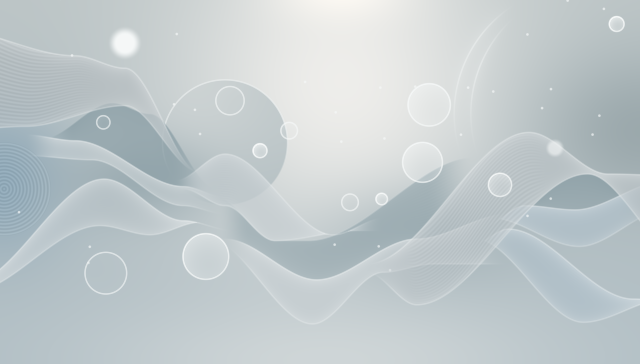
Reproduce this background procedurally as a Shadertoy shader.

```glsl
// Pale abstract background: sheer woven ribbons, glassy bubbles and soft light.
// Each ribbon lies between two smooth curves; bubbles are shaded discs and
// specks are hashed. The canvas is 7.68 units wide, y pointing up.

const vec3 WHITE = vec3(.96, .97, .97);
const vec3 SHADE = vec3(.53, .61, .64);
const vec3 SILVER = vec3(.77, .8, .815);
const vec3 BLUE = vec3(.67, .74, .785);

// Centre, radius, fill strength
const vec4 BUBBLES[12] = vec4[](
    vec4(2.76, 3.16, .17, .05), vec4(1.27, 1.09, .25, .04), vec4(2.47, 1.29, .275, .4),
    vec4(5.15, 3.11, .255, .4), vec4(5.07, 2.42, .24, .4), vec4(6, 2.15, .14, .4),
    vec4(3.47, 2.8, .1, .2), vec4(4.2, 1.94, .1, .1), vec4(1.24, 2.9, .08, .1),
    vec4(3.12, 2.56, .085, .6), vec4(4.58, 1.98, .07, .5), vec4(7.4, 4.08, .09, .6));

float hash(vec2 c) { return fract(sin(dot(c, vec2(127.1, 311.7))) * 43758.5); }

// Soft oval of colour; tint.a is its strength
vec3 haze(vec3 col, vec2 p, vec2 centre, vec2 size, vec4 tint) {
    vec2 d = (p - centre) / size;
    return mix(col, tint.rgb, tint.a * exp(-dot(d, d)));
}

// Smooth curve through four turning points at x = k with heights h
float curve(float x, vec4 k, vec4 h) {
    float y = mix(h.x, h.y, smoothstep(k.x, k.y, x));
    y = mix(y, h.z, smoothstep(k.y, k.z, x));
    return mix(y, h.w, smoothstep(k.z, k.w, x));
}

// Approximate signed distance above a curve
float above(vec2 p, vec4 k, vec4 h) {
    float y = curve(p.x, k, h);
    float slope = (curve(p.x + .01, k, h) - y) / .01;
    return (p.y - y) / sqrt(1. + slope * slope);
}

float stroke(float d, float px) { return 1. - smoothstep(.002, .002 + 1.2 * px, abs(d)); }

// Translucent band with bright edges and fine threads
vec3 ribbon(vec3 col, vec2 p, float px, vec4 kt, vec4 ht, vec4 kb, vec4 hb,
    vec3 tint, float opacity, float weave) {
    float top = above(p, kt, ht), low = above(p, kb, hb);
    float ends = smoothstep(kt.x, kt.x + .4, p.x) * (1. - smoothstep(kt.w - .6, kt.w, p.x));
    float inside = smoothstep(-px, px, -top) * smoothstep(-px, px, low) * ends;
    float thick = max(low - top, .02), v = clamp(low / thick, 0., 1.);
    float threads = cos(6.2832 * (v * 22. + .6 * sin(p.x * 5.)));
    threads *= 1. - smoothstep(.2, .5, 22. * px / thick);
    col = mix(col, tint, inside * opacity * (.7 + .3 * v));
    col += inside * weave * .034 * threads;
    float sheen = exp(-abs(top) / .09) + .7 * exp(-abs(low) / .07);
    float rim = (.5 * stroke(top, px) + .4 * stroke(low, px) * step(top, 0.)) * ends;
    return mix(col, WHITE, min(inside * weave * .45 * sheen + rim * (.1 + .6 * weave), .9));
}

vec3 bubble(vec3 col, vec2 p, float px, vec4 b, float rim) {
    vec2 q = (p - b.xy) / b.z;
    float d = (length(q) - 1.) * b.z;
    float light = b.w * (.55 + .45 * dot(q, vec2(-.4, .6)) + .4 * dot(q, q));
    light *= 1. - smoothstep(-px, px, d);
    return mix(col, WHITE, clamp(light + rim * stroke(d, px), 0., 1.));
}

vec3 backdrop(vec2 p) {
    vec3 col = mix(vec3(.685, .74, .765), vec3(.735, .77, .775), p.y / 4.38);
    col = haze(col, p, vec2(3.9, 0), vec2(3, .8), vec4(.82, .845, .85, .85));
    col = haze(col, p, vec2(4.1, 3.4), vec2(2, 2.1), vec4(.92, .92, .91, 1.06));
    col = haze(col, p, vec2(4.1, 4.5), vec2(.8, .4), vec4(1, .985, .96, .9));
    col = haze(col, p, vec2(0, 2.2), vec2(.8, .9), vec4(.53, .64, .71, .8));
    col = haze(col, p, vec2(1.7, 2.2), vec2(.9, .5), vec4(SHADE, .6));
    col = haze(col, p, vec2(5.2, 1.5), vec2(1.2, .6), vec4(SHADE, .45));
    return haze(col, p, vec2(7.7, 2.8), vec2(1.2, .9), vec4(.58, .635, .65, .8));
}

void mainImage(out vec4 fragColor, in vec2 fragCoord) {
    float px = 7.68 / iResolution.x;
    vec2 p = fragCoord * px;
    vec3 col = backdrop(p);

    // Shaded disc, ringed disc and fine arcs
    float disc = length(p - vec2(2.7, 2.66)) - .75;
    col = mix(col, SHADE, .4 * (1. - smoothstep(-px, px, disc)) * smoothstep(1.9, 3.6, p.x));
    col = mix(col, WHITE, .5 * stroke(disc, px) * smoothstep(2.2, 2.9, p.y));
    float ring = length(p - vec2(.05, 2.1));
    col += .03 * cos(ring * 150.) * (1. - smoothstep(.55, .57, ring));
    for (float i = 0.; i < 2.; i++) {
        float arc = length(p - vec2(7. + .2 * i, 3)) - 1.55;
        float fade = smoothstep(2.4, 3.6, p.y) * (1. - smoothstep(5.7, 6.2, p.x));
        col = mix(col, WHITE, fade * (.3 * stroke(arc, px) + .2 * exp(-abs(arc) / .08)));
    }

    // Shaded fields behind the ribbons
    vec4 hemK = vec4(2.7, 3.8, 5, 6.1), hemH = vec4(1.5, 1.01, 1.5, 1.8);
    vec4 foldK = vec4(4.4, 5, 7.05, 8.2), foldH = vec4(1.1, .71, 2.28, 1.3);
    vec4 slopeK = vec4(.3, .9, 2.2, 2.7), slopeH = vec4(2.75, 2.68, 2.13, 2);
    vec4 bayK = vec4(5.8, 6.3, 6.9, 8), bayH = vec4(1.65, 1.9, 1.85, 2.2);
    col = ribbon(col, p, px, vec4(.5, 1.35, 1.8, 2.6), vec4(2.7, 3.13, 3, 2.1),
        slopeK, slopeH, SHADE, .75, 0.);
    col = ribbon(col, p, px, vec4(2.6, 3.3, 3.7, 5.7), vec4(2, 1.48, 1.48, 2.48),
        hemK, hemH, SHADE, .62, .2);
    col = ribbon(col, p, px, foldK, foldH, bayK, bayH, SHADE, .7, 0.);

    // Woven ribbons, left to right
    col = ribbon(col, p, px, vec4(-.6, .9, 1.5, 2.4), vec4(4.02, 3.7, 3.55, 2.3),
        vec4(-.6, .3, 1.5, 2.4), vec4(2.8, 2.85, 3.1, 2.3), SILVER - .08, .7, .7);
    col = ribbon(col, p, px, slopeK, slopeH,
        vec4(.3, 1.1, 2.2, 2.7), vec4(2.5, 2.45, 1.9, 1.8), SILVER, .4, .7);
    col = ribbon(col, p, px, vec4(-.4, 1.25, 2.2, 2.8), vec4(.95, 2.22, 1.72, 1.6),
        vec4(-.4, 1.2, 1.8, 2.4), vec4(.85, 1.66, 1.55, 1.7), SILVER, .6, .7);
    col = ribbon(col, p, px, vec4(2.1, 2.7, 4, 4.6), vec4(2.2, 2.52, 1.55, 1.75),
        vec4(2.2, 2.7, 3.3, 4.3), vec4(2.1, 1.9, 1.48, 1.6), SILVER, .7, .55);
    col = ribbon(col, p, px, hemK, hemH,
        vec4(2.5, 3.75, 4.6, 5.2), vec4(1.5, .48, 1.1, 1.2), SILVER, .6, .7);
    col = ribbon(col, p, px, bayK, bayH,
        vec4(5.9, 6.95, 8, 8.6), vec4(1.75, 1.41, 1.85, 1.9), BLUE, .7, .6);
    col = ribbon(col, p, px, vec4(5.7, 6.1, 7.6, 8.4), vec4(1.45, 1.62, .78, .7),
        vec4(5.7, 7, 8, 8.6), vec4(1.5, .5, .78, .8), BLUE, .65, .7);
    col = ribbon(col, p, px, vec4(4.4, 6.35, 7.3, 8.4), vec4(1.2, 2.78, 2.28, 2.25),
        foldK, foldH, SILVER - .04, .65, .65);

    // Bubbles and soft lights
    for (int i = 0; i < 12; i++) col = bubble(col, p, px, BUBBLES[i], .6);
    col = mix(col, WHITE, 1. - smoothstep(.1, .21, length(p - vec2(1.5, 3.85))));
    col = mix(col, WHITE, .6 - .6 * smoothstep(.06, .12, length(p - vec2(6.66, 2.59))));

    // Scattered specks
    vec2 cell = floor(p / .32);
    vec2 spot = (cell + .2 + .6 * vec2(hash(cell), hash(cell + 7.3))) * .32;
    float speck = step(.86, hash(cell + 19.1)) * smoothstep(.8, 1.4, p.y);
    col = mix(col, WHITE, .7 * speck * (1. - smoothstep(.006, .024, length(p - spot))));

    fragColor = vec4(col, 1);
}
```
